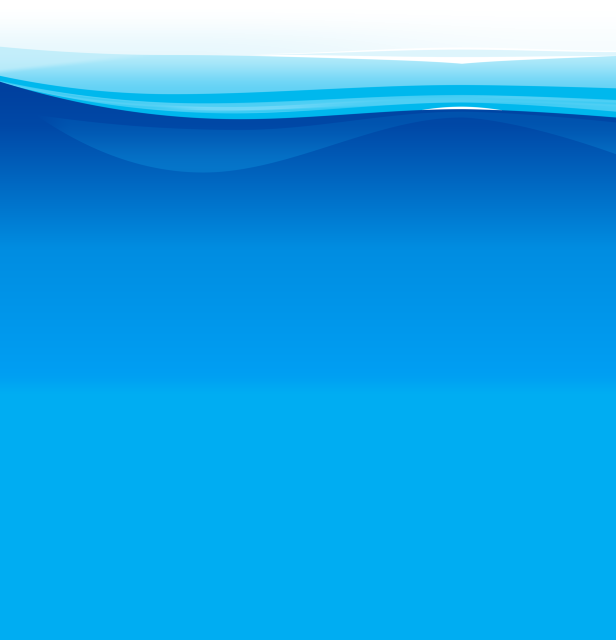
Reproduce this background procedurally as a WebGL 2 fragment shader.

```glsl
#version 300 es
precision highp float;
// Layered water surface under a pale sky, fading down to flat cyan depths.

#define DEPTH_UNITS 768.0   // depth units in one canvas height
#define CREST_X 0.75        // shared crest position across the width
#define STREAKS 0.35        // strength of the fine surface streaks
#define DEEP vec3(0.0, 0.25, 0.62)
#define MID vec3(0.0, 0.55, 0.88)
#define LOW vec3(0.0, 0.62, 0.95)
#define FLOOR vec3(0.0, 0.68, 0.95)
#define CYAN vec3(0.0, 0.72, 0.93)
#define BRIGHT vec3(0.22, 0.79, 0.95)

uniform vec2 u_resolution;
out vec4 fragColor;

float hash(vec2 p) {
    vec3 q = fract(p.xyx * 0.1031);
    q += dot(q, q.yzx + 33.33);
    return fract((q.x + q.y) * q.z);
}

float noise(vec2 p) {
    vec2 i = floor(p), f = fract(p);
    f = f * f * (3.0 - 2.0 * f);
    return mix(mix(hash(i), hash(i + vec2(1, 0)), f.x),
               mix(hash(i + vec2(0, 1)), hash(i + 1.0), f.x), f.y);
}

// Depth of a wave: left start, trough, shared crest, then right end.
float swell(float x, float startX, float left, float troughX, float trough, float crest, float right) {
    float fall = 1.0 - clamp((x - startX) / (troughX - startX), 0.0, 1.0);
    float tail = clamp((x - CREST_X) / (1.0 - CREST_X), 0.0, 1.0);
    float y = mix(trough, left, fall * fall);
    y += (crest - trough) * smoothstep(troughX, CREST_X, x);
    return y + (right - crest) * pow(tail, 1.5);
}

// Smooth coverage of everything deeper than an edge.
float below(float depth, float edge) {
    float soft = 0.7 * DEPTH_UNITS / u_resolution.y;
    return smoothstep(-soft, soft, depth - edge);
}

float between(float depth, float top, float bottom) {
    return below(depth, top) * (1.0 - below(depth, bottom));
}

vec3 sky(float x, float d) {
    vec3 c = mix(vec3(1.0), vec3(0.91, 0.97, 0.99), smoothstep(5.0, 66.0, d));
    return mix(c, vec3(1.0), 0.6 * smoothstep(0.3, 0.9, x));
}

vec3 deepWater(float d) {
    vec3 c = mix(DEEP, vec3(0.0, 0.28, 0.65), smoothstep(100.0, 155.0, d));
    c = mix(c, MID, clamp((d - 150.0) / 148.0, 0.0, 1.0));
    c = mix(c, LOW, clamp((d - 298.0) / 150.0, 0.0, 1.0));
    return mix(c, FLOOR, smoothstep(445.0, 478.0, d));
}

void main() {
    vec2 uv = gl_FragCoord.xy / u_resolution;
    float x = uv.x;
    float d = (1.0 - uv.y) * DEPTH_UNITS;
    vec3 color = sky(x, d);

    // White glint and thin pale lens above the far swell
    float rise = smoothstep(0.40, CREST_X, x) * (1.0 - 0.5 * smoothstep(CREST_X, 1.0, x));
    float glint = smoothstep(0.40, 0.46, x);
    color = mix(color, vec3(1.0), glint * below(d, 65.0 - 8.0 * rise));
    color = mix(color, vec3(0.87, 0.96, 0.99), glint * between(d, 65.5 - 6.0 * rise, 65.5 + 3.0 * rise));

    // Pale far swell with a pointed dip
    float far = swell(x, 0.0, 56.0, 0.28, 66.0, 72.0, 67.0) + 4.5 * exp(-14.0 * abs(x - CREST_X));
    vec3 farColor = mix(vec3(0.71, 0.92, 0.98), vec3(0.38, 0.82, 0.96), smoothstep(62.0, 112.0, d));
    float haze = 1.0 - smoothstep(-4.0, 4.0, d - 86.0 + 85.0 * x);
    farColor = mix(farColor, vec3(0.80, 0.94, 0.98), 0.6 * haze);
    color = mix(color, farColor, below(d, far));

    // Cyan swell with a bright, streaked ribbon
    float cyanTop = swell(x, 0.0, 91.0, 0.28, 113.0, 102.0, 106.0);
    float ribbonTop = swell(x, 0.0, 97.0, 0.33, 124.0, 114.0, 120.0);
    float ribbonEnd = swell(x, 0.0, 99.0, 0.38, 136.0, 123.0, 134.0);
    color = mix(color, CYAN, below(d, cyanTop));
    float streak = noise(vec2(x * 7.0, (d - ribbonTop) * 0.45));
    vec3 ribbon = mix(BRIGHT, vec3(0.55, 0.87, 0.98), STREAKS * streak);
    color = mix(color, ribbon, between(d, ribbonTop, ribbonEnd));
    float wisp = smoothstep(0.24, 0.34, x) * (1.0 - smoothstep(0.42, 0.62, x));
    float wispMid = mix(ribbonTop, ribbonEnd, 0.55);
    color = mix(color, vec3(0.55, 0.87, 0.98), 0.6 * wisp * between(d, wispMid - 2.0, wispMid + 2.0));

    // Deep water and the white lip at its crest
    float surface = swell(x, 0.0, 98.0, 0.39, 143.0, 131.0, 141.0);
    float lip = max(0.0, 1.0 - pow((x - CREST_X) / 0.065, 2.0));
    color = mix(color, vec3(1.0), step(0.001, lip) * between(d, surface - 3.0 * lip, surface + 1.0));
    color = mix(color, deepWater(d), below(d, surface));

    // Translucent wave hanging under the surface
    float veilTop = swell(x, 0.06, 138.0, 0.39, 156.0, 134.0, 147.0);
    float veilEnd = swell(x, 0.06, 139.0, 0.33, 207.0, 141.0, 185.0);
    vec3 veil = mix(vec3(0.0, 0.32, 0.68), vec3(0.02, 0.46, 0.79), smoothstep(138.0, 207.0, d));
    color = mix(color, veil, smoothstep(0.05, 0.12, x) * between(d, veilTop, veilEnd));

    fragColor = vec4(color, 1.0);
}
```
